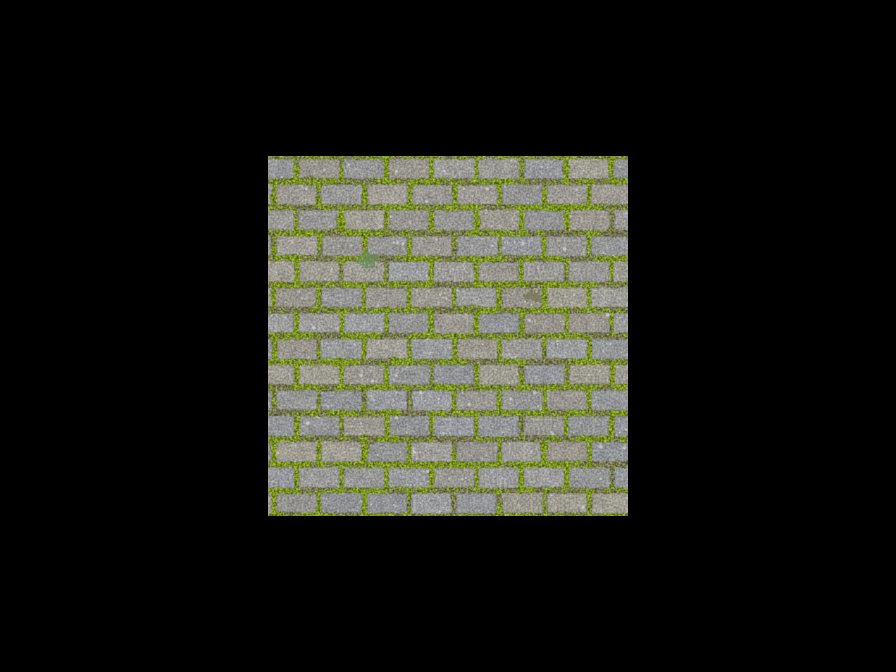
This texture is drawn by a WebGL 2 fragment shader. Its source:

```glsl
#version 300 es
precision highp float;

uniform vec2 u_resolution;
out vec4 outColor;

const float SIDE = 0.536;              // paved square, in canvas heights
const vec2 BRICKS = vec2(8.0, 14.0);   // repeats across and down
const vec2 HALF_BRICK = vec2(0.0560, 0.0274);

const vec3 STONE = vec3(0.60, 0.60, 0.59);
const vec3 WARM_STONE = vec3(0.62, 0.60, 0.54);
const vec3 COOL_STONE = vec3(0.58, 0.59, 0.62);
const vec3 DIRT = vec3(0.46, 0.46, 0.33);
const vec3 MOSS = vec3(0.49, 0.58, 0.13);
const vec3 DARK_MOSS = vec3(0.32, 0.39, 0.08);
const vec3 WEED = vec3(0.42, 0.55, 0.36);
const vec3 SPECK = vec3(0.84, 0.85, 0.84);

vec2 hash2(vec2 p) {
  vec3 q = fract(p.xyx * vec3(0.1031, 0.1030, 0.0973));
  q += dot(q, q.yzx + 33.33);
  return fract((q.xx + q.yz) * q.zy);
}

float cornerSlope(vec2 cell, vec2 offset, float period) {
  float angle = 6.2832 * hash2(mod(cell, period) + period).x;
  return dot(vec2(cos(angle), sin(angle)), offset);
}

// Gradient noise that wraps over the unit square.
float noise(vec2 tile, float period) {
  vec2 p = tile * period, c = floor(p), f = p - c;
  vec2 w = f * f * f * (f * (f * 6.0 - 15.0) + 10.0);
  vec2 e = vec2(1.0, 0.0);
  float low = mix(cornerSlope(c, f, period), cornerSlope(c + e, f - e, period), w.x);
  float high = mix(cornerSlope(c + e.yx, f - e.yx, period),
                   cornerSlope(c + 1.0, f - 1.0, period), w.x);
  return mix(low, high, w.y);
}

float roundBox(vec2 p, vec2 halfSize, float radius) {
  vec2 q = abs(p) - halfSize + radius;
  return length(max(q, 0.0)) + min(max(q.x, q.y), 0.0) - radius;
}

// Sparse round chips, at most one in each cell of a wrapping grid.
float specks(vec2 tile, float count, float share, float pixel) {
  vec2 p = tile * count;
  vec2 id = mod(floor(p), count);
  vec2 r = hash2(id + 71.0);
  vec2 center = 0.35 + 0.3 * hash2(id + 19.0);
  float d = length(fract(p) - center) - mix(0.12, 0.32, r.y);
  float blur = pixel * count;
  return step(r.x, share) * (1.0 - smoothstep(-blur, blur, d));
}

// Ragged stain around one point.
float stain(vec2 tile, vec2 center, vec2 size, float ragged) {
  float d = length((tile - center) / size) + ragged;
  return 1.0 - smoothstep(0.7, 1.1, d);
}

vec3 stoneColor(vec2 tile, vec2 brick, float grain, float pixel) {
  vec2 r = hash2(brick + 5.0);
  vec3 color = mix(STONE, mix(COOL_STONE, WARM_STONE, r.x), 0.65);
  color *= 0.96 + 0.08 * r.y;
  color *= 1.0 + 0.10 * noise(tile, 37.0) + 0.26 * grain;
  float chips = max(specks(tile, 60.0, 0.02, pixel), specks(tile, 110.0, 0.03, pixel));
  return mix(color, SPECK, 0.75 * chips);
}

vec3 jointColor(vec2 tile, float upright, float grain) {
  float growth = 0.52 + 0.9 * noise(tile, 11.0) + 0.7 * noise(tile, 43.0);
  vec3 color = mix(DIRT, MOSS, smoothstep(0.15, 0.75, growth + 0.2 * upright));
  float clumps = smoothstep(0.05, 0.45, noise(tile, 97.0));
  return mix(color, DARK_MOSS, 0.6 * clumps) * (1.0 + 0.55 * grain);
}

vec3 paving(vec2 tile, float pixel) {
  // Running bond: alternate rows are shifted by half a brick.
  vec2 grid = tile * BRICKS;
  float row = floor(grid.y);
  grid.x -= mix(0.14, 0.635, mod(row, 2.0));
  vec2 brick = vec2(mod(floor(grid.x), BRICKS.x), mod(row, BRICKS.y));
  vec2 local = (fract(grid) - 0.5) / BRICKS;

  // Uneven laying and worn edges.
  vec2 jitter = hash2(brick + 31.0) - 0.5;
  vec2 halfSize = HALF_BRICK + 0.0022 * (hash2(brick + 47.0) - 0.5);
  float d = roundBox(local - jitter * vec2(0.0035, 0.0015), halfSize, 0.004);
  d += 0.0024 * noise(tile, 45.0) + 0.0035 * noise(tile, 101.0);
  d += 0.006 * smoothstep(0.3, 0.6, noise(tile, 13.0));

  float grain = noise(tile, 151.0) + 0.6 * noise(tile, 223.0);
  float ragged = 0.8 * noise(tile, 61.0) + 0.5 * grain;
  float blur = max(0.0012, 0.8 * pixel);
  float joint = smoothstep(-blur, blur, d);
  float upright = step(HALF_BRICK.x - 0.002, abs(local.x));

  vec3 stone = stoneColor(tile, brick, grain, pixel);
  stone *= 1.0 - 0.10 * smoothstep(-0.005, 0.0, d);
  stone = mix(stone, DIRT, 0.8 * stain(tile, vec2(0.74, 0.61), vec2(0.027, 0.016), ragged));
  vec3 color = mix(stone, jointColor(tile, upright, grain), joint);

  // Fine grit over the joints and one small weed.
  color = mix(color, SPECK, 0.5 * joint * specks(tile, 140.0, 0.06, pixel));
  return mix(color, WEED, 0.75 * stain(tile, vec2(0.28, 0.71), vec2(0.027, 0.024), ragged));
}

void main() {
  vec2 p = (gl_FragCoord.xy - 0.5 * u_resolution) / u_resolution.y;
  float pixel = 1.0 / (u_resolution.y * SIDE);
  vec2 tile = p / SIDE + 0.5;
  vec2 inset = 0.5 - abs(tile - 0.5);
  float inside = smoothstep(-0.5 * pixel, 0.5 * pixel, min(inset.x, inset.y));
  outColor = vec4(paving(tile, pixel) * inside, 1.0);
}
```
